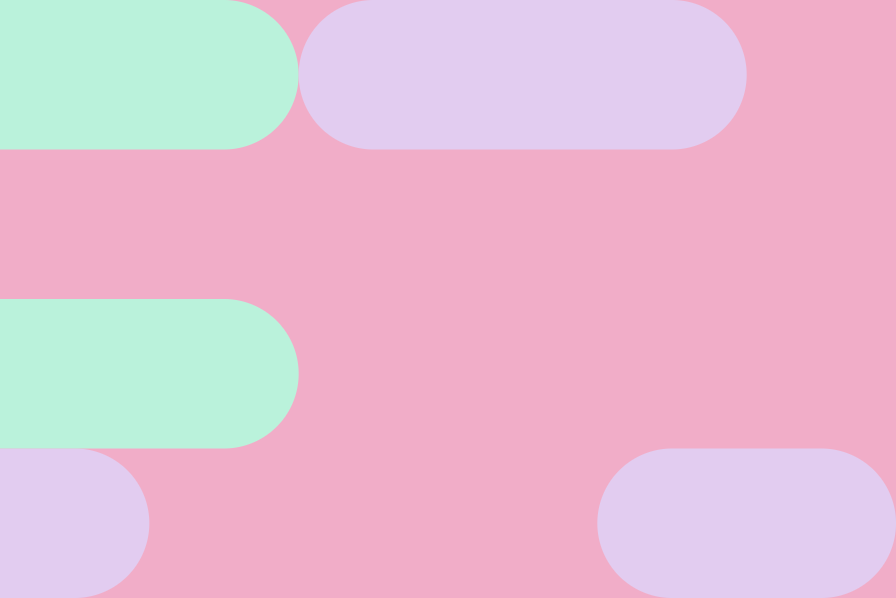
Give the GLSL for this background, as a Shadertoy shader.

```glsl
const vec3 PINK = vec3(0.945, 0.68, 0.785);
const vec3 LAVENDER = vec3(0.885, 0.80, 0.94);
const vec3 MINT = vec3(0.73, 0.95, 0.86);
const vec2 GRID = vec2(6.0, 4.0);
const float RADIUS = 0.5;
const int PILL_COUNT = 5;

// Each pill: start column, end column, row, tone (0 lavender, 1 mint)
const vec4 PILLS[PILL_COUNT] = vec4[PILL_COUNT](
    vec4(-1.0, 1.0, 0.0, 0.0),
    vec4( 4.0, 6.0, 0.0, 0.0),
    vec4(-1.0, 2.0, 1.0, 1.0),
    vec4(-1.0, 2.0, 3.0, 1.0),
    vec4( 2.0, 5.0, 3.0, 0.0)
);

// Signed distance to a horizontal capsule spanning two columns of a row
float pillDistance(vec2 p, float start, float end, float row) {
    float spineX = clamp(p.x, start + RADIUS, end - RADIUS);
    return length(p - vec2(spineX, row + 0.5)) - RADIUS;
}

void mainImage(out vec4 fragColor, in vec2 fragCoord) {
    vec2 p = fragCoord / iResolution.xy * GRID;
    float pixel = GRID.y / iResolution.y;

    // Layer the pills over the flat ground
    vec3 color = PINK;
    for (int i = 0; i < PILL_COUNT; i++) {
        vec4 pill = PILLS[i];
        float d = pillDistance(p, pill.x, pill.y, pill.z);
        float coverage = clamp(0.5 - d / pixel, 0.0, 1.0);
        color = mix(color, mix(LAVENDER, MINT, pill.w), coverage);
    }

    fragColor = vec4(color, 1.0);
}
```
